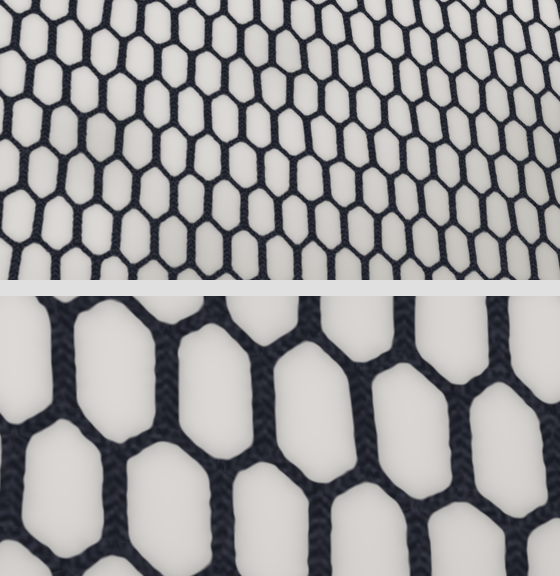
Top, the full canvas; bottom, a detail of the centre.
This texture is drawn by a WebGL 2 fragment shader. Its source:

```glsl
#version 300 es
precision highp float;

uniform vec2 u_resolution;
out vec4 fragColor;

// Net geometry, in canvas heights
const vec2 CELL = vec2(0.117, 0.149);      // column and row pitch at the centre
const vec2 PHASE = vec2(0.13, 0.25);       // lattice offset in cells
const vec2 PERSPECTIVE = vec2(0.10, 0.13); // foreshortening to the right and up
const float ROW_SLOPE = 0.205;
const float COLUMN_LEAN = 0.035;
const float ZIGZAG = 0.16;                 // half height of a zigzag, in rows
const float JITTER = 0.035;
const float BAR_RADIUS = 0.0135;
const float STRAND_RADIUS = 0.0085;
const float FILLET = 0.010;
const float EDGE_WOBBLE = 0.0022;

// Yarn texture
const float STITCH_FREQUENCY = 420.0;
const float STITCH_SLANT = 330.0;
const float GRAIN_SCALE = 170.0;

// Colours
const vec3 YARN_DARK = vec3(0.095, 0.105, 0.135);
const vec3 YARN_LIGHT = vec3(0.205, 0.215, 0.258);
const vec3 PAPER_LIGHT = vec3(0.870, 0.860, 0.850);
const vec3 PAPER_SHADE = vec3(0.765, 0.755, 0.735);
const float SHADOW_STRENGTH = 0.16;
const float SHADOW_REACH = 0.010;

float hash(vec2 p) {
    vec3 q = fract(vec3(p.xyx) * 0.1031);
    q += dot(q, q.yzx + 33.33);
    return fract((q.x + q.y) * q.z);
}

float noise(vec2 p) {
    vec2 i = floor(p), f = fract(p);
    f = f * f * (3.0 - 2.0 * f);
    return mix(mix(hash(i), hash(i + vec2(1, 0)), f.x),
               mix(hash(i + vec2(0, 1)), hash(i + vec2(1, 1)), f.x), f.y);
}

float smoothMin(float a, float b, float k) {
    float h = max(k - abs(a - b), 0.0) / k;
    return min(a, b) - 0.25 * k * h * h;
}

// Lower (end = 0) or upper (end = 1) knot of the bar with this lattice id
vec2 knot(vec2 id, float end) {
    vec2 seed = id + vec2(40.0 + 71.0 * end, 60.0);
    vec2 offset = JITTER * (vec2(hash(seed), hash(seed + 19.7)) - 0.5) * 2.0;
    vec2 place = vec2(id.x + 0.5 * id.y, id.y + mix(ZIGZAG, 1.0 - ZIGZAG, end));
    return (place + offset) * CELL;
}

// Distance to a strand, then the positions along and across it
vec3 strand(vec2 p, vec2 a, vec2 b, float radius) {
    vec2 axis = normalize(b - a), r = p - a;
    float along = dot(r, axis);
    float across = axis.x * r.y - axis.y * r.x;
    float excess = along - clamp(along, 0.0, length(b - a));
    return vec3(length(vec2(excess, across)) - radius, along, across);
}

void addStrand(inout vec3 net, inout float nearest, vec3 s) {
    net.x = smoothMin(net.x, s.x, FILLET);
    if (s.x < nearest) {
        nearest = s.x;
        net.yz = s.yz;
    }
}

// Bars and zigzags around a lattice position
vec3 meshNet(vec2 cell) {
    vec2 p = cell * CELL;
    vec3 net = vec3(1.0, 0.0, 0.0);
    float nearest = 1.0;
    for (int j = -1; j <= 1; j++) {
        float row = floor(cell.y) + float(j);
        float column = round(cell.x - 0.5 * row);
        for (int i = -1; i <= 1; i++) {
            vec2 id = vec2(column + float(i), row);
            vec2 low = knot(id, 0.0);
            addStrand(net, nearest, strand(p, low, knot(id, 1.0), BAR_RADIUS));
            addStrand(net, nearest, strand(p, low, knot(id + vec2(0, -1), 1.0), STRAND_RADIUS));
            addStrand(net, nearest, strand(p, low, knot(id + vec2(1, -1), 1.0), STRAND_RADIUS));
        }
    }
    return net;
}

void main() {
    vec2 p = (gl_FragCoord.xy - 0.5 * u_resolution) / u_resolution.y;

    // Tilted plane to lattice coordinates
    vec2 plane = p / (1.0 - dot(PERSPECTIVE, p));
    vec2 cell = vec2(plane.x + COLUMN_LEAN * plane.y, plane.y + ROW_SLOPE * plane.x) / CELL + PHASE;
    vec3 net = meshNet(cell);
    float d = net.x + EDGE_WOBBLE * (noise(plane * GRAIN_SCALE * 0.6 + 300.0) - 0.5);

    // Paper with uneven light and a soft contact shadow
    float light = 0.58 + 0.55 * p.y - 0.12 * p.x + 0.5 * (noise(p * 3.0 + 20.0) - 0.5);
    vec3 paper = mix(PAPER_SHADE, PAPER_LIGHT, smoothstep(0.1, 0.85, light));
    paper *= 1.0 - SHADOW_STRENGTH * exp(-max(d, 0.0) / SHADOW_REACH);

    // Knitted yarn: chevron stitches with fibre grain
    float stitch = 0.5 + 0.5 * sin(net.y * STITCH_FREQUENCY + abs(net.z) * STITCH_SLANT);
    float grain = noise(plane * GRAIN_SCALE + 500.0);
    float sheen = stitch * 0.45 + grain * grain * 0.65;
    vec3 yarn = mix(YARN_DARK, YARN_LIGHT, sheen);

    float soft = 0.9 / u_resolution.y + 0.0008;
    fragColor = vec4(mix(yarn, paper, smoothstep(-soft, soft, d)), 1.0);
}
```
